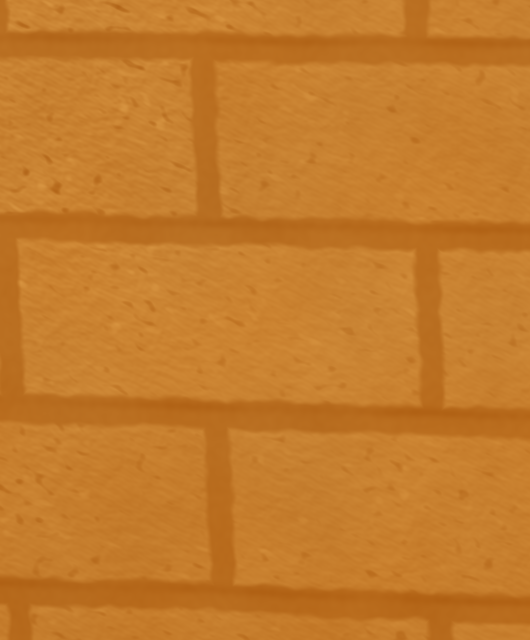
A Shadertoy shader for this texture:

```glsl
// Ochre painted brick wall in running bond, with soft sagging joints and pitted faces.
#define COURSE 0.284             // course height, in canvas heights
#define BRICK 0.6575             // brick length, in canvas heights
#define BED_HALF 0.0205          // half width of the level joints
#define HEAD_HALF 0.0175         // half width of the upright joints
#define EDGE_BLUR 0.007          // softness of the brick edges
#define LEAN 0.04                // sideways drift of the upright joints
#define GRAIN vec2(44.0, 82.0)   // pit frequency along and across the grain
#define GRAIN_ANGLE 0.42         // downward tilt of the grain
#define DARK vec3(0.70, 0.40, 0.10)
#define LIGHT vec3(0.81, 0.54, 0.22)

float hash(vec2 p) {
    vec3 h = fract(p.xyx * vec3(0.1031, 0.1030, 0.0973));
    h += dot(h, h.yzx + 33.33);
    return fract((h.x + h.y) * h.z);
}

float cornerSlope(vec2 cell, vec2 offset) {
    float angle = 6.2832 * hash(cell);
    return dot(vec2(cos(angle), sin(angle)), offset);
}

// Gradient noise, roughly -0.7 to 0.7
float noise(vec2 p) {
    vec2 i = floor(p), f = p - i, e = vec2(1.0, 0.0);
    vec2 w = f * f * f * (f * (f * 6.0 - 15.0) + 10.0);
    float near = mix(cornerSlope(i, f), cornerSlope(i + e, f - e), w.x);
    float far = mix(cornerSlope(i + e.yx, f - e.yx), cornerSlope(i + 1.0, f - 1.0), w.x);
    return mix(near, far, w.y);
}

vec2 alongGrain(vec2 p) {
    float c = cos(GRAIN_ANGLE), s = sin(GRAIN_ANGLE);
    return vec2(c * p.x + s * p.y, c * p.y - s * p.x) * GRAIN;
}

float relief(vec2 p) {
    vec2 g = alongGrain(p + 0.006 * noise(p * 23.0));
    return noise(g) + 0.45 * noise(g * 2.1 + 17.0) + 0.5 * noise(g * 0.45 + 5.0);
}

// Signed distance from the nearest whole number
float fromLine(float x) {
    return fract(x + 0.5) - 0.5;
}

void mainImage(out vec4 fragColor, in vec2 fragCoord) {
    // Heights as units, y running down from the top
    vec2 p = vec2(fragCoord.x, iResolution.y - fragCoord.y) / iResolution.y;

    // Courses fan slightly downward to the right
    float level = (p.y - 0.011 * p.x) / (1.0 + 0.03 * p.x);
    level += 0.004 * noise(p * vec2(5.0, 3.0) + 8.0);
    float rowPos = (level - 0.069) / COURSE;
    float row = floor(rowPos);
    float bed = fromLine(rowPos) * COURSE;

    // Alternate courses shift by about half a brick
    float columnPos = (p.x - LEAN * p.y - 0.653) / BRICK + 0.522 * (1.0 - mod(row, 2.0));
    columnPos += 0.012 * (hash(vec2(row, 4.0) + 20.0) - 0.5);
    float head = fromLine(columnPos) * BRICK;
    float tone = hash(vec2(floor(columnPos), row) + 31.0) - 0.5;

    // Worn brick outline
    float wobble = 0.005 * noise(p * 11.0) + 0.006 * noise(p * 38.0 + 3.0);
    float edge = min(abs(bed) - BED_HALF, abs(head) - HEAD_HALF) + wobble;
    float face = smoothstep(-0.5 * EDGE_BLUR, EDGE_BLUR, edge);

    // Brick face: embossed grain, dark pits and pale flecks, roughest at upper left
    float rough = mix(1.45, 0.8, smoothstep(0.05, 0.6, length(p * vec2(1.0, 0.6))));
    float emboss = relief(p) - relief(p - vec2(0.002, 0.005));
    float patches = noise(p * 7.0 + 40.0);
    vec2 g = alongGrain(p);
    float pit = smoothstep(0.28, 0.62, noise(g * 0.85 + 60.0) + 0.25 * patches);
    float fleck = smoothstep(0.32, 0.65, noise(g * 0.7 + 90.0) + 0.2 * patches);
    float brickTone = 0.77 + 0.12 * tone + 0.16 * patches + 0.1 * noise(p * 28.0);
    brickTone += rough * (0.24 * emboss - 0.5 * pit + 0.28 * fleck);

    // Mortar: smooth, shaded beneath the overhanging brick
    float shade = exp(-pow((bed + 0.011) / 0.008, 2.0));
    float mortarTone = 0.23 + 0.16 * noise(p * 9.0 + 12.0) + 0.08 * noise(p * 70.0);
    mortarTone -= shade * (0.14 + 0.14 * p.x + 0.2 * noise(p * vec2(6.0, 4.0)));

    // Thin highlight on the upper lip of each brick
    float lip = exp(-pow((bed - BED_HALF - 0.008) / 0.005, 2.0));
    brickTone += 0.12 * lip * (0.5 + noise(p * 30.0 + 7.0));

    // Gentle falloff toward the lower edge, with a faint colour mottle
    float light = mix(mortarTone, brickTone, face) - 0.1 * smoothstep(0.55, 1.0, p.y);
    vec3 color = mix(DARK, LIGHT, light);
    color += vec3(0.008, -0.004, -0.012) * (noise(p * 5.0 + 70.0) + 0.5 * p.y);
    fragColor = vec4(clamp(color, 0.0, 1.0), 1.0);
}
```
